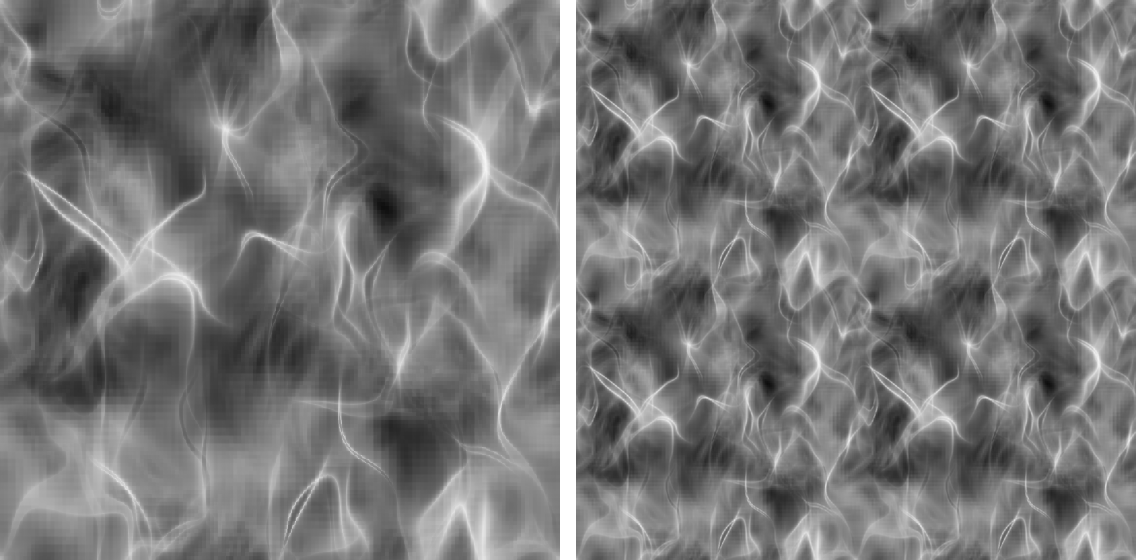
Left, the tile; right, the same tile 2 across and 2 down.
Write a WebGL 2 fragment shader that draws this texture.

```glsl
#version 300 es
precision highp float;
// Seamless grey smoke: stepped soft veils with bright folded filaments over dark hollows.

#define LAYERS 7
#define BASE_TONE 0.33
#define BASE_CONTRAST 0.31
#define WISP_STRENGTH 0.25
#define VEIL_STRENGTH 0.145
#define GLINT_STRENGTH 0.40
#define VEIL_WIDTH 0.12
#define EDGE_WIDTH 0.018
#define GLINT_WIDTH 0.014
#define WARP 0.12
#define FINE_WARP 0.04
#define STEPS 72.0

uniform vec2 u_resolution;
out vec4 outColor;

// Integer hash of a lattice cell, giving a unit gradient
vec2 cellGradient(vec2 cell, vec2 period, int seed) {
    uvec2 c = uvec2(mod(cell, period) + 0.5);
    uint h = c.x * 374761393u + c.y * 668265263u + uint(seed) * 974711u;
    h = (h ^ (h >> 13)) * 1274126177u;
    h = (h ^ (h >> 15)) * 2246822519u;
    h ^= h >> 16;
    float angle = float(h & 65535u) / 65536.0 * 6.28319;
    return vec2(cos(angle), sin(angle));
}

// Gradient noise that wraps over the unit square, with period cells per side
float noise(vec2 p, vec2 period, int seed) {
    vec2 x = p * period;
    vec2 cell = floor(x);
    vec2 f = x - cell;
    vec2 s = f * f * f * (f * (f * 6.0 - 15.0) + 10.0);
    vec2 e = vec2(1.0, 0.0);
    float a = dot(cellGradient(cell, period, seed), f);
    float b = dot(cellGradient(cell + e.xy, period, seed), f - e.xy);
    float c = dot(cellGradient(cell + e.yx, period, seed), f - e.yx);
    float d = dot(cellGradient(cell + e.xx, period, seed), f - e.xx);
    return mix(mix(a, b, s.x), mix(c, d, s.x), s.y);
}

vec2 noisePair(vec2 p, vec2 period, int seed) {
    return vec2(noise(p, period, seed), noise(p, period, seed + 1));
}

// Displacement that bends the strands, coarse then fine
vec2 bend(vec2 p, int seed) {
    vec2 coarse = WARP * noisePair(p, vec2(4.0, 3.0), seed);
    return coarse + FINE_WARP * noisePair(p + coarse, vec2(10.0, 7.0), seed + 2);
}

// Position held at the middle of each square, with softened borders
vec2 stair(vec2 p, float count) {
    vec2 x = p * count - 0.5;
    return (floor(x) + smoothstep(0.35, 0.65, fract(x)) + 0.5) / count;
}

// Faint creased streaks, finer with each octave, centred on zero
float wisps(vec2 p) {
    float sum = 0.0;
    float weight = 1.0;
    vec2 period = vec2(8.0, 6.0);
    for (int octave = 0; octave < 3; octave++) {
        sum += weight * (0.2 - abs(noise(p, period, 120 + octave)));
        weight *= 0.55;
        period *= 2.0;
    }
    return sum;
}

// Veil that is sharp on the negative side and fades slowly on the positive one
float veil(float d) {
    return exp(-max(d, 0.0) / VEIL_WIDTH - max(-d, 0.0) / EDGE_WIDTH);
}

float glint(float d) {
    return exp(-abs(d) / GLINT_WIDTH);
}

void main() {
    vec2 p = gl_FragCoord.xy / u_resolution;

    // Cloudy ground with dark hollows, in small squares
    vec2 block = stair(p, STEPS);
    vec2 fineBlock = stair(p, 2.0 * STEPS);
    vec2 drift = block + 0.6 * bend(block, 90);
    float cloud = noise(drift, vec2(5.0, 4.0), 100)
        + 0.7 * noise(drift, vec2(8.0, 7.0), 101)
        + 0.3 * noise(drift, vec2(17.0, 13.0), 102);
    float tone = BASE_TONE + BASE_CONTRAST * cloud;
    float wispiness = smoothstep(-0.4, 0.4, noise(p, vec2(4.0), 110));
    tone += WISP_STRENGTH * (0.4 + wispiness) * wisps(fineBlock + bend(fineBlock, 112));

    // Folded sheets: two edges that part and cross, lit in places
    for (int i = 0; i < LAYERS; i++) {
        int seed = 11 * i + 1;
        vec2 q = fineBlock + bend(fineBlock, seed);
        q = mix(q, p + bend(p, seed), 0.6);
        float strand = noise(q, vec2(4.0, 2.0), seed + 4)
            + 0.2 * noise(q, vec2(9.0, 5.0), seed + 5);
        float spread = 0.3 * noise(p, vec2(4.0, 5.0), seed + 6);
        float presence = smoothstep(-0.15, 0.35, noise(p, vec2(3.0), seed + 7));
        float shine = smoothstep(0.0, 0.4, noise(p, vec2(4.0), seed + 8));
        float other = spread - strand;
        tone += VEIL_STRENGTH * presence * (veil(strand) + 0.7 * veil(other));
        tone += GLINT_STRENGTH * presence * shine * (glint(strand) + glint(other));
    }

    // Compress the brightest crossings
    float excess = max(tone - 0.6, 0.0);
    tone = min(tone, 0.6) + 0.4 * (1.0 - exp(-excess / 0.4));
    outColor = vec4(vec3(clamp(tone, 0.04, 1.0)), 1.0);
}
```
